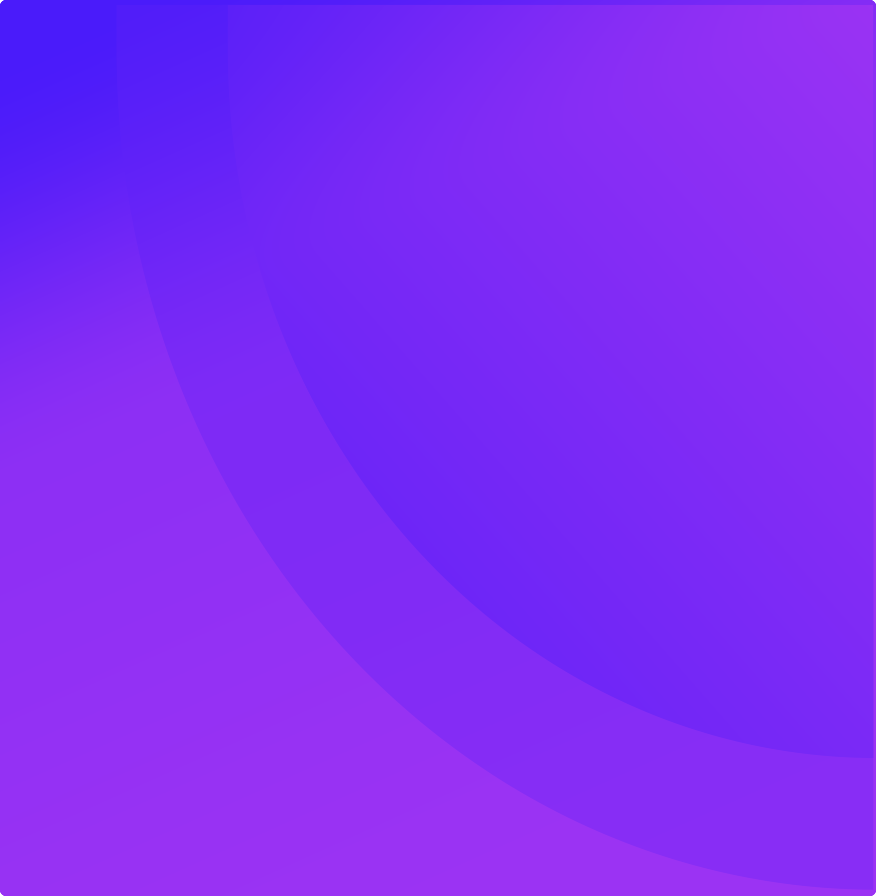
Write a Shadertoy shader that draws this background.

```glsl
// Blue-to-violet diagonal gradient overlaid by two nested quarter ellipses.
// Each layer computes a blend amount on one shared two-colour ramp; the
// layers are joined by antialiased distance masks inside a rounded card.

const vec3 BLUE = vec3(0.290, 0.105, 0.980);
const vec3 VIOLET = vec3(0.608, 0.200, 0.953);
const vec3 PAPER = vec3(1.0);

// Approximate signed distance to an axis-aligned ellipse.
float ellipseDistance(vec2 q, vec2 radii) {
    float k = length(q / radii);
    float slope = length(q / (radii * radii));
    return k * (k - 1.0) / max(slope, 1e-4);
}

float roundedBoxDistance(vec2 q, vec2 halfSize, float radius) {
    vec2 d = abs(q) - halfSize + radius;
    return length(max(d, 0.0)) + min(max(d.x, d.y), 0.0) - radius;
}

// Coverage of a shape across about one pixel.
float coverage(float dist, float pixel) {
    return 1.0 - smoothstep(-0.6 * pixel, 0.6 * pixel, dist);
}

// Ellipse with straight sides above its centre, clipped near two borders.
float quarterMask(vec2 p, vec2 radii, float pixel) {
    vec2 q = vec2(p.x - 1.0, max(p.y - 0.055, 0.0));
    float clip = max(0.0055 - p.y, p.x - 0.997);
    return coverage(max(ellipseDistance(q, radii), clip), pixel);
}

// Layer tones: 0 is blue and 1 is violet.
float backdropTone(float diagonal) {
    return 0.815 * smoothstep(0.065, 0.547, diagonal)
         + 0.185 * smoothstep(0.39, 1.30, diagonal);
}

float ringTone(float diagonal) {
    return 0.074 + 0.568 * smoothstep(0.026, 0.60, diagonal)
         + 0.123 * smoothstep(0.586, 1.367, diagonal);
}

float coreTone(vec2 p, float diagonal) {
    float cornerShade = 1.0 - smoothstep(0.078, 0.443, diagonal);
    return 0.469 + 0.519 * p.x - 0.465 * p.y - 0.395 * cornerShade;
}

void mainImage(out vec4 fragColor, in vec2 fragCoord) {
    // Unit canvas with depth measured downward from the top.
    vec2 p = fragCoord / iResolution.xy;
    p.y = 1.0 - p.y;
    float pixel = 1.0 / min(iResolution.x, iResolution.y);
    float diagonal = p.y + 0.44 * p.x;

    // Backdrop, outer band, inner quarter.
    float tone = backdropTone(diagonal);
    tone = mix(tone, ringTone(diagonal), quarterMask(p, vec2(0.867, 0.938), pixel));
    tone = mix(tone, coreTone(p, diagonal), quarterMask(p, vec2(0.740, 0.791), pixel));
    vec3 color = mix(BLUE, VIOLET, clamp(tone, 0.0, 1.0));

    // Rounded card corners.
    vec2 halfSize = 0.5 * iResolution.xy * pixel;
    float card = roundedBoxDistance(fragCoord * pixel - halfSize, halfSize, 0.008);
    float inside = 1.0 - smoothstep(0.0, pixel, card);
    fragColor = vec4(mix(PAPER, color, inside), 1.0);
}
```
